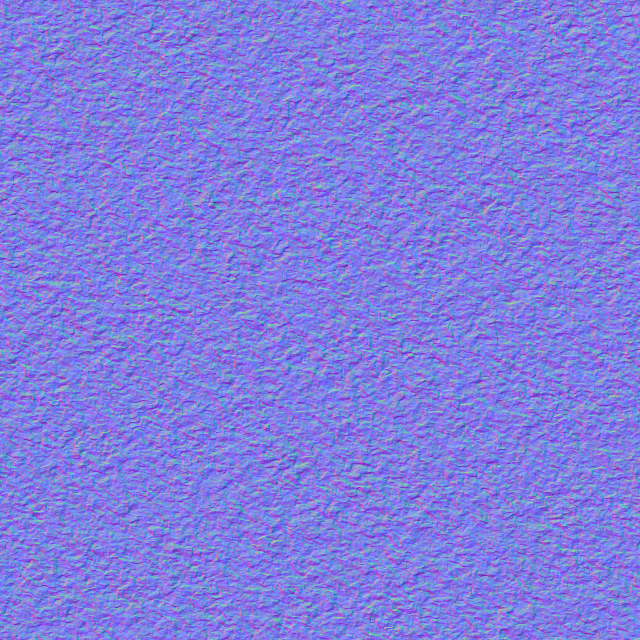
Write a Shadertoy shader that draws this texture map.

```glsl
// Tangent-space normal map of rough plaster: small flat flakes with fine creases.
// Warped cellular noise blends randomly tilted facets in four layers of rising
// frequency; finite differences of that relief give the encoded normal.

const float BASE_FREQUENCY = 46.0;   // cells across the canvas, coarsest layer
const float LACUNARITY = 1.75;
const vec4 LAYER_SLOPES = vec4(0.07, 0.18, 0.30, 0.28);
const vec2 GRAIN_AXIS = vec2(0.95, -0.31);
const float GRAIN_STRETCH = 0.76;
const float CREASE_SHARPNESS = 7.0;
const float FACET_TILT = 0.9;
const float SLOPE_GAIN = 0.93;
const float STEEPNESS_LIMIT = 0.5;
const float BLUE_FALLOFF = 3.0;
const float PIT_FREQUENCY = 190.0;

vec3 hash3(vec2 cell) {
    vec3 p = fract(cell.xyx * vec3(0.1031, 0.1030, 0.0973));
    p += dot(p, p.yxz + 33.33);
    return fract((p.xxy + p.yzz) * p.zyx);
}

mat2 rotation(float angle) {
    float c = cos(angle), s = sin(angle);
    return mat2(c, s, -s, c);
}

// Layered sines bend the cells into irregular flakes.
vec2 warp(vec2 p) {
    return p + 0.25 * sin(p.yx * 1.37 + vec2(0.0, 2.1))
             + 0.18 * sin(p.yx * 2.23 + p * 0.71 + vec2(4.0, 1.3));
}

// Cellular noise: every cell holds a tilted facet, blended by closeness.
float facetNoise(vec2 p, float sharpness, float tilt) {
    vec2 cell = floor(p);
    float heightSum = 0.0;
    float weightSum = 0.0;
    for (int y = -1; y <= 1; y++) {
        for (int x = -1; x <= 1; x++) {
            vec2 id = cell + vec2(x, y);
            vec3 site = hash3(id);
            vec3 facet = hash3(id + 71.0) - 0.5;
            vec2 toPoint = p - id - 0.05 - 0.9 * site.xy;
            float weight = exp(-sharpness * dot(toPoint, toPoint));
            heightSum += weight * (facet.z + tilt * dot(facet.xy, toPoint));
            weightSum += weight;
        }
    }
    return heightSum / weightSum;
}

// Height in canvas units; each layer keeps its slope as its cells shrink.
float plasterHeight(vec2 uv) {
    vec2 across = vec2(-GRAIN_AXIS.y, GRAIN_AXIS.x);
    vec2 p = vec2(dot(uv, GRAIN_AXIS) * GRAIN_STRETCH, dot(uv, across));
    float height = 0.0;
    float frequency = BASE_FREQUENCY;
    for (int i = 0; i < 4; i++) {
        float turn = 0.4 * (float(i) - 1.5);
        vec2 q = warp(rotation(turn) * p * frequency + 17.3 * float(i + 1));
        height += LAYER_SLOPES[i] * facetNoise(q, CREASE_SHARPNESS, FACET_TILT) / frequency;
        frequency *= LACUNARITY;
    }
    return height;
}

// Layered sines: slow change between calmer and rougher areas.
float roughness(vec2 uv) {
    float waves = sin(dot(uv, vec2(23.0, 31.0)) + 2.0 * sin(uv.x * 17.0))
                + sin(dot(uv, vec2(-41.0, 19.0)) + 2.0 * sin(uv.y * 29.0));
    return 1.0 + 0.06 * waves;
}

vec3 surfaceNormal(vec2 uv, float stepSize, float gain) {
    float center = plasterHeight(uv);
    float right = plasterHeight(uv + vec2(stepSize, 0.0));
    float above = plasterHeight(uv + vec2(0.0, stepSize));
    vec2 slope = gain * vec2(right - center, above - center) / stepSize;
    slope *= inversesqrt(1.0 + STEEPNESS_LIMIT * dot(slope, slope));
    return normalize(vec3(-slope, 1.0));
}

// Green points down; blue falls off on steep creases and in small pits.
vec3 encodeNormal(vec3 normal, float pits) {
    float blue = 0.5 + 0.43 * pow(normal.z, BLUE_FALLOFF) + 0.06 * normal.y;
    return vec3(0.503 + 0.5 * normal.x, 0.495 - 0.5 * normal.y, blue + 0.16 * pits);
}

void mainImage(out vec4 fragColor, in vec2 fragCoord) {
    vec2 uv = fragCoord / iResolution.y;
    float stepSize = max(0.0012, 0.7 / iResolution.y);
    vec3 normal = surfaceNormal(uv, stepSize, SLOPE_GAIN * roughness(uv));
    float pits = facetNoise(warp(uv * PIT_FREQUENCY), CREASE_SHARPNESS, FACET_TILT);
    fragColor = vec4(clamp(encodeNormal(normal, pits), 0.0, 1.0), 1.0);
}
```
